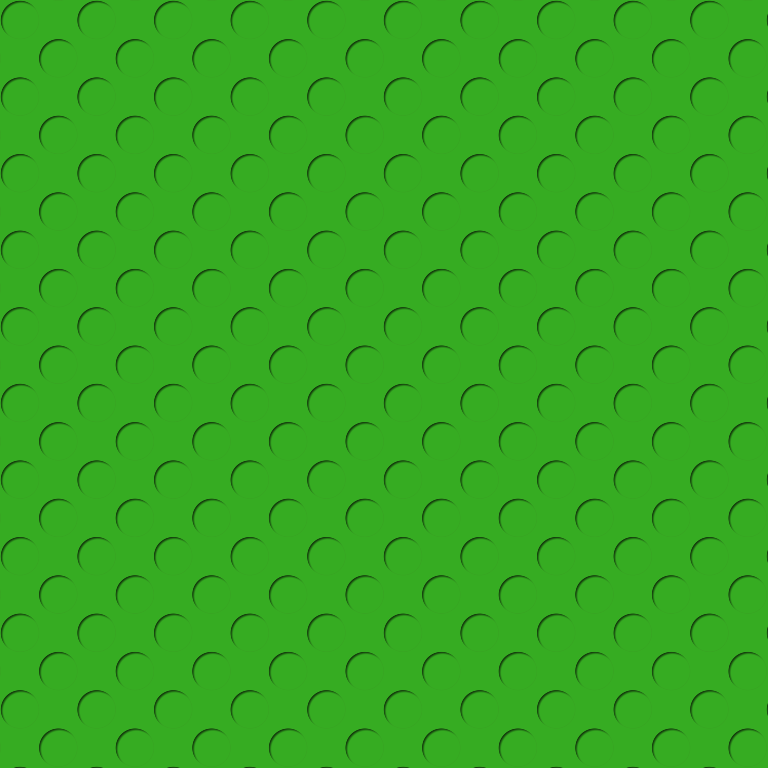
Reproduce this pattern procedurally as a WebGL 2 fragment shader.

```glsl
#version 300 es
precision highp float;

uniform vec2 u_resolution;
out vec4 fragColor;

// Layout, in canvas heights
const float PERIOD = 0.09974;
const vec2 FIRST_CENTRE = vec2(0.0262);   // measured from the top left
const float RADIUS = 0.0252;

// Inner shadow and rim
const vec2 SHADOW_OFFSET = vec2(0.0018);  // right and down
const float SHADOW_BLUR = 0.0023;
const float SHADOW_STRENGTH = 0.72;
const float RIM_WIDTH = 0.0012;
const float RIM_STRENGTH = 0.13;

const vec3 GREEN = vec3(0.212, 0.675, 0.133);
const vec3 SHADOW = vec3(0.012, 0.045, 0.005);
const vec3 RIM = vec3(0.24, 0.50, 0.15);

// Vector from the nearest centre of a staggered lattice
vec2 staggeredCell(vec2 p) {
    vec2 a = mod(p + 0.5 * PERIOD, PERIOD) - 0.5 * PERIOD;
    vec2 b = mod(p, PERIOD) - 0.5 * PERIOD;
    return dot(a, a) < dot(b, b) ? a : b;
}

float circle(vec2 p, float radius) {
    return length(p) - radius;
}

void main() {
    float pixel = 1.0 / u_resolution.y;
    vec2 p = gl_FragCoord.xy * pixel;
    p.y = 1.0 - p.y;
    vec2 q = staggeredCell(p - FIRST_CENTRE);

    // Disc sunk into the sheet
    float edge = circle(q, RADIUS);
    float inside = 1.0 - smoothstep(-0.5 * pixel, 0.5 * pixel, edge);

    // Faint rim all round
    float rim = 1.0 - smoothstep(0.0, RIM_WIDTH, abs(edge + 0.5 * RIM_WIDTH));
    vec3 colour = mix(GREEN, RIM, rim * inside * RIM_STRENGTH);

    // Crescent shadow cast from the upper left
    float lit = circle(q - SHADOW_OFFSET, RADIUS);
    float shade = smoothstep(-SHADOW_BLUR, SHADOW_BLUR, lit);
    shade *= smoothstep(0.35, -0.5, dot(normalize(q + 1e-6), vec2(0.7071)));
    colour = mix(colour, SHADOW, shade * inside * SHADOW_STRENGTH);

    fragColor = vec4(colour, 1.0);
}
```
